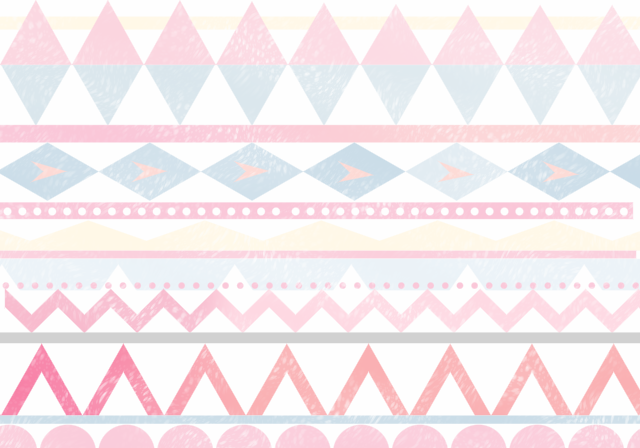
Give the GLSL for this pattern, as a WebGL 2 fragment shader.

```glsl
#version 300 es
precision highp float;
uniform vec2 u_resolution;
out vec4 outColor;

// Palette
const vec3 PAPER = vec3(0.995);
const vec3 CREAM = vec3(1.0, 0.972, 0.905);
const vec3 BLUSH = vec3(0.985, 0.835, 0.875);
const vec3 ROSE = vec3(0.98, 0.775, 0.845);
const vec3 HOT_PINK = vec3(0.97, 0.50, 0.65);
const vec3 CORAL = vec3(0.98, 0.69, 0.70);
const vec3 PEACH = vec3(0.99, 0.85, 0.83);
const vec3 MIST = vec3(0.85, 0.90, 0.925);
const vec3 SKY = vec3(0.77, 0.85, 0.90);
const vec3 ICE = vec3(0.92, 0.95, 0.97);
const vec3 GREY = vec3(0.82);

// Repeats: x of the first one, period (canvas heights)
const vec2 TRIANGLES = vec2(0.080, 0.1608);
const vec2 DIAMONDS = vec2(0.106, 0.2283);
const vec2 WHITE_DOTS = vec2(0.0167, 0.0333);
const vec2 HILLS = vec2(0.197, 0.260);
const vec2 NOTCHES = vec2(0.264, 0.260);
const vec2 PINK_DOTS = vec2(0.013, 0.0327);
const vec2 ZIGZAG = vec2(0.0706, 0.1178);
const vec2 CARETS = vec2(0.093, 0.1824);
const vec2 SCALLOPS = vec2(0.0204, 0.131);

const float DOT_GAP_X = 0.64;
const float DOT_GAP = 0.0105;
const float STRIP_END = 1.413;
const float EDGE_SOFTNESS = 1.3;
const float WEAR = 0.62;

vec2 hash2(vec2 c) {
  return fract(sin(vec2(dot(c, vec2(127.1, 311.7)), dot(c, vec2(269.5, 183.3)))) * 43758.5);
}

float cellular(vec2 p) {
  vec2 cell = floor(p), f = fract(p);
  float nearest = 2.0;
  for (int j = -1; j <= 1; j++)
    for (int i = -1; i <= 1; i++) {
      vec2 o = vec2(i, j);
      nearest = min(nearest, length(o + hash2(cell + o) - f));
    }
  return nearest;
}

// Slanted brush flecks gathered in soft patches
float wearMask(vec2 p) {
  vec2 warp = 0.012 * sin(p.yx * vec2(31.0, 23.0) + 2.0 * sin(p * 17.0));
  vec2 q = mat2(0.82, -0.57, 0.57, 0.82) * (p + warp);
  float patches = 0.5 + 0.25 * (sin(p.x * 9.0 + 3.0 * sin(p.y * 14.0)) + sin(p.y * 27.0 - p.x * 13.0));
  float fleck = smoothstep(0.36, 0.08, cellular(q * vec2(72.0, 30.0)));
  float grain = smoothstep(0.4, 0.1, cellular(q * vec2(130.0, 85.0)));
  return WEAR * patches * (0.75 * fleck + 0.3 * grain) + 0.12 * patches;
}

float offsetTo(float x, vec2 row) {
  return (fract((x - row.x) / row.y + 0.5) - 0.5) * row.y;
}

float indexOf(float x, vec2 row) { return floor((x - row.x) / row.y + 0.5); }

float band(float y, float top, float bottom) { return max(top - y, y - bottom); }

float wedge(float dx, float dy, float slope) {
  return (abs(dx) - dy * slope) * inversesqrt(1.0 + slope * slope);
}

float dart(vec2 q) {
  float a = abs(q.y);
  float sides = (a - (0.041 - q.x) * 0.295) * 0.96;
  float tail = (-0.011 - 1.13 * a - q.x) * 0.66;
  return max(sides, tail);
}

void paint(inout vec3 col, vec3 ink, float d) {
  col = mix(col, ink, clamp(0.5 - d * u_resolution.y / EDGE_SOFTNESS, 0.0, 1.0));
}

void main() {
  vec2 p = gl_FragCoord.xy / u_resolution.y;
  p.y = 1.0 - p.y;
  float x = p.x, y = p.y;
  float fade = smoothstep(0.3, 1.1, x);
  vec3 col = PAPER;

  // Cream stripe and paired triangles
  paint(col, CREAM, band(y, 0.037, 0.066));
  float dx = offsetTo(x, TRIANGLES);
  float top = 0.011 * fade;
  paint(col, mix(BLUSH, PAPER, 0.2 * fade), max(wedge(dx, y - top, 0.0804 / (0.145 - top)), y - 0.145));
  paint(col, mix(MIST, PAPER, 0.2 * fade), max(wedge(dx, 0.281 - y, 0.57), 0.145 - y));
  paint(col, mix(ROSE, PEACH, 0.7 * fade), band(y, 0.279, 0.318));

  // Diamonds with darts
  vec2 q = vec2(offsetTo(x, DIAMONDS), y - 0.383);
  float id = indexOf(x, DIAMONDS);
  vec2 jitter = hash2(vec2(id, 4.0)) - 0.5;
  vec3 diamondInk = mix(SKY, PAPER, id == 4.0 ? 0.5 : 0.15 + 0.2 * jitter.x);
  paint(col, diamondInk, wedge(q.x, 0.065 - abs(q.y), 1.756));
  paint(col, PEACH, dart(q + vec2(0.0, 0.2 * jitter.y * q.x) + 0.008 * jitter));

  // Dotted ribbon, with one wider gap
  paint(col, ROSE, max(band(y, 0.4517, 0.489), x - STRIP_END));
  float dotX = offsetTo(x - DOT_GAP * step(DOT_GAP_X, x), WHITE_DOTS);
  paint(col, PAPER, length(vec2(dotX, y - 0.472)) - 0.0088);

  // Cream hills on a pink line
  float crest = 0.492 + 0.35 * abs(offsetTo(x, HILLS));
  paint(col, CREAM, band(y, crest, 0.5595));
  paint(col, mix(ROSE, BLUSH, 0.6), max(band(y, 0.5595, 0.577), x - STRIP_END - 0.007));

  // Notched ice band
  paint(col, ICE, band(y, 0.578, 0.648));
  paint(col, PAPER, wedge(offsetTo(x, NOTCHES), y - 0.590, 0.7));

  // Zigzag ribbon under pink dots
  float middle = 0.723 - 0.98 * abs(offsetTo(x, ZIGZAG));
  vec3 zigzagInk = mix(ROSE * vec3(0.99, 0.94, 0.95), BLUSH + 0.012, smoothstep(0.42, 0.54, x));
  paint(col, zigzagInk, max((abs(y - middle) - 0.0205) * 0.71, 0.011 - x));
  paint(col, ROSE, length(vec2(offsetTo(x, PINK_DOTS), y - 0.6375)) - 0.0072);

  // Bold carets
  float caretX = offsetTo(x, CARETS);
  float outer = wedge(caretX, y - 0.767, 0.567);
  float inner = wedge(caretX, y - 0.830, 0.567);
  vec3 caretInk = mix(HOT_PINK, CORAL, smoothstep(0.12, 0.6, x));
  paint(col, caretInk, max(max(outer, -inner), band(y, 0.766, 0.9275)));

  // Blue rule and scallops
  paint(col, mix(SKY, MIST, 0.25), band(y, 0.9275, 0.946));
  vec2 scallop = vec2(offsetTo(x, SCALLOPS), y - 1.011);
  paint(col, mix(ROSE, BLUSH, 0.4), length(scallop) - 0.063);

  // Wear fades every ink, then the clean grey rule
  col = mix(col, PAPER, wearMask(p));
  paint(col, GREY, band(y, 0.742, 0.766));
  outColor = vec4(col, 1.0);
}
```
